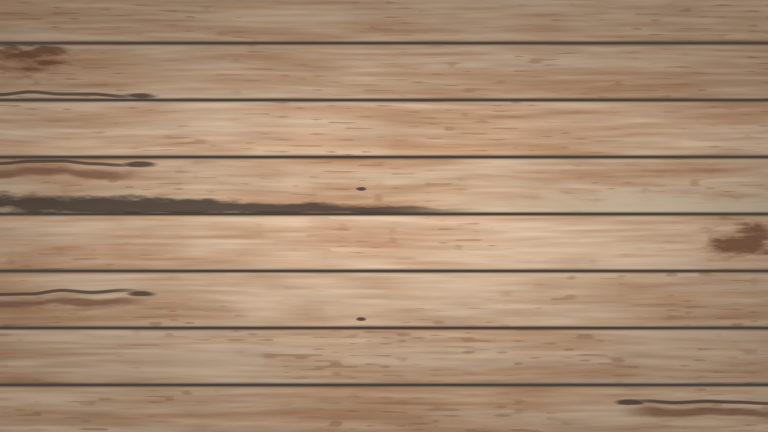
Write a Shadertoy shader that draws this texture.

```glsl
// Horizontal wooden planks with dark seams, warm grain, cracks and knots,
// lit softly from the middle. Rows share one wear layout, shifted or mirrored;
// stretched value noise makes the grain. Lengths are in canvas heights.

const float PITCH = 0.1319;          // plank height including its seam
const float FIRST_SEAM = 0.1088;     // height of the lowest seam
const float SEAM_HALF = 0.0031;
const float CRACK_LENGTH = 0.36;
const vec4 CRACK_LEVEL = vec4(0.72, 0.62, 0.90, 0.10); // on rows 0, 2, 4, 6
const float LIGHT_CENTRE = 1.06;
const float LIGHT_CORNER = 0.74;
const vec3 PALE_WOOD = vec3(0.83, 0.72, 0.61);
const vec3 TAN_WOOD = vec3(0.70, 0.53, 0.40);
const vec3 BLEACHED = vec3(0.82, 0.75, 0.64);
const vec3 BROWN_STAIN = vec3(0.46, 0.31, 0.23);
const vec3 DARK_WEAR = vec3(0.30, 0.25, 0.22);
const vec3 SEAM = vec3(0.29, 0.26, 0.23);

float hash(vec2 p) {
    return fract(sin(dot(p, vec2(127.1, 311.7))) * 43758.5453);
}

float noise(vec2 p) {
    vec2 i = floor(p), f = fract(p);
    f = f * f * (3.0 - 2.0 * f);
    return mix(mix(hash(i), hash(i + vec2(1, 0)), f.x),
               mix(hash(i + vec2(0, 1)), hash(i + vec2(1, 1)), f.x), f.y);
}

float fbm(vec2 p) {
    float sum = 0.0, amp = 0.533;
    for (int i = 0; i < 4; i++) {
        sum += amp * noise(p);
        p = p * vec2(2.1, 1.7) + 17.3;
        amp *= 0.5;
    }
    return sum;
}

// Soft-edged ellipse with a ragged outline
float blot(vec2 p, vec2 centre, vec2 radius, float rag) {
    return 1.0 - smoothstep(0.4, 1.1, length((p - centre) / radius) + rag);
}

vec3 woodGrain(vec2 q) {
    q.y += 0.012 * noise(q * vec2(3.0, 7.0));
    float bands = fbm(q * vec2(1.8, 30.0));
    float fine = fbm(q * vec2(6.0, 105.0));
    float patches = fbm(q * vec2(5.0, 13.0) + 40.0);
    float flecks = smoothstep(0.66, 0.92, noise(q * vec2(26.0, 150.0)))
                 * smoothstep(0.35, 0.65, patches);
    float tan_ = 0.38 + 1.1 * (bands - 0.5) + 0.9 * (fine - 0.5) + 0.8 * (patches - 0.5);
    vec3 wood = mix(PALE_WOOD, TAN_WOOD, clamp(tan_, 0.0, 1.0));
    wood *= 1.0 + 0.10 * (noise(q * vec2(9.0, 140.0)) - 0.5);
    return mix(wood, TAN_WOOD * 0.86, 0.5 * flecks);
}

// c.x runs along the plank, c.y from 0 at its bottom to 1 at its top
vec3 addWear(vec3 wood, vec2 c, int row, vec2 q) {
    float rag = fbm(q * vec2(14.0, 70.0)) - 0.5;

    // End crack, its thicker tip and the brown line below it
    if (row % 2 == 0) {
        float level = CRACK_LEVEL[row / 2];
        float wave = 0.09 * (noise(vec2(c.x * 14.0, float(row))) - 0.5);
        float fade = 1.0 - smoothstep(0.7, 1.0, c.x / CRACK_LENGTH);
        float crack = 1.0 - smoothstep(0.01, 0.045, abs(c.y - level - wave));
        float tip = blot(c, vec2(0.325, level - 0.02), vec2(0.04, 0.06), rag);
        float under = 1.0 - smoothstep(0.02, 0.11, abs(c.y - level + 0.18 - wave) + 0.10 * rag);
        wood = mix(wood, BROWN_STAIN, 0.65 * under * fade);
        wood = mix(wood, DARK_WEAR, max(0.75 * crack * fade, 0.8 * tip));
    }
    // Small hard knot
    if (row == 2 || row == 4) {
        float knot = blot(c, vec2(0.836, CRACK_LEVEL[row / 2] - 0.46),
                          vec2(0.014, 0.042), 0.5 * rag);
        wood = mix(wood, DARK_WEAR, 0.9 * knot);
    }
    // Broad stained knot near an end
    if (row == 3 || row == 6) {
        vec2 centre = vec2(0.06, row == 3 ? 0.46 : 0.79);
        float stain = blot(c, centre, vec2(0.10, 0.36), 1.8 * rag);
        float core = blot(c, centre, vec2(0.06, 0.22), 3.0 * rag);
        wood = mix(wood, BROWN_STAIN, 0.45 * stain + 0.4 * core);
    }
    // Long tapering dark edge that ends in bleached wood
    if (row == 4) {
        float along = c.x / 1.12;
        float width = 0.05 + 0.15 * max(1.0 - along, 0.0);
        float edge = abs(c.y - mix(0.18, 0.05, along)) / width + 1.4 * rag;
        float dark = (1.0 - smoothstep(0.4, 1.2, edge)) * (1.0 - smoothstep(0.75, 1.05, along));
        float pale = smoothstep(0.9, 1.5, c.x) * (1.0 - smoothstep(0.18, 0.45, c.y + 0.4 * rag));
        wood = mix(wood, BLEACHED, 0.85 * pale);
        wood = mix(wood, DARK_WEAR, 0.85 * dark);
    }
    return wood;
}

void mainImage(out vec4 fragColor, in vec2 fragCoord) {
    vec2 uv = fragCoord / iResolution.xy;
    vec2 p = fragCoord / iResolution.y;
    float pixel = 1.0 / iResolution.y;

    // Plank row and position inside it; some rows are mirrored
    float level = (p.y - FIRST_SEAM) / PITCH + 1.0;
    int row = int(floor(level));
    vec2 c = vec2(p.x, fract(level));
    if (row == 0 || row == 3) c.x = iResolution.x / iResolution.y - c.x;
    vec2 q = vec2(c.x, c.y * PITCH) + float(row) * vec2(7.3, 3.1);

    vec3 colour = addWear(woodGrain(q), c, row, q);
    colour *= 0.97 + 0.06 * hash(vec2(float(row), 5.0));

    // Light falls off from the middle to the corners
    float radius = length((uv - 0.5) * vec2(1.3, 1.5));
    colour *= mix(LIGHT_CENTRE, LIGHT_CORNER, smoothstep(0.0, 1.0, radius));

    // Dark seam with a soft shadow beside it
    float gap = min(c.y, 1.0 - c.y) * PITCH;
    colour *= 1.0 - 0.16 * (1.0 - smoothstep(SEAM_HALF, 3.0 * SEAM_HALF, gap));
    colour = mix(SEAM, colour, smoothstep(SEAM_HALF - pixel, SEAM_HALF + pixel, gap));
    fragColor = vec4(colour, 1.0);
}
```
